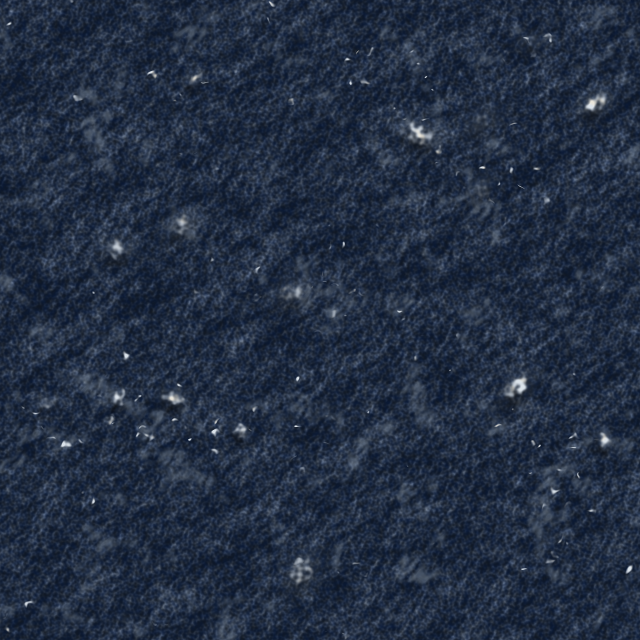
Reproduce this texture procedurally as a three.js fragment shader.

```glsl
// Dark blue open sea seen from high above, with slanting ripples and scattered whitecaps.
varying vec2 vUv;

const vec3 WATER = vec3(0.115, 0.162, 0.242);
const vec3 WATER_GAIN = vec3(0.080, 0.083, 0.086);
const vec3 HAZE = vec3(0.45, 0.50, 0.56);
const vec3 FOAM = vec3(0.86, 0.89, 0.92);
const vec3 WARM_TINT = vec3(0.06, 0.01, -0.07);
const vec3 CHROMA = vec3(0.020, -0.006, -0.060);

const float SWELL_ANGLE = 0.62;
const float RIPPLE_ANGLE = 0.85;
const float CHOP_ANGLE = 1.15;
const float GRAIN_SCALE = 210.0;
const float CAP_CELLS = 20.0;
const float CAP_CHANCE = 0.24;
const float FLECK_CELLS = 46.0;
const float FLECK_CHANCE = 0.42;
const float HAZE_STRENGTH = 0.55;
const float TROUGH_DEPTH = 0.65;
const vec2 TROUGH_OFFSET = vec2(0.004, 0.015);

float hash(vec2 p) {
  vec3 q = fract(vec3(p.xyx) * 0.1031);
  q += dot(q, q.yzx + 33.33);
  return fract((q.x + q.y) * q.z);
}

float slope(vec2 cell, vec2 offset) {
  float angle = 6.2832 * hash(cell);
  return dot(vec2(cos(angle), sin(angle)), offset);
}

// Gradient noise around zero
float noise(vec2 p) {
  p += 100.0;
  vec2 i = floor(p);
  vec2 f = p - i;
  vec2 u = f * f * f * (f * (f * 6.0 - 15.0) + 10.0);
  vec2 x = vec2(1.0, 0.0);
  float low = mix(slope(i, f), slope(i + x, f - x), u.x);
  float high = mix(slope(i + x.yx, f - x.yx), slope(i + 1.0, f - 1.0), u.x);
  return mix(low, high, u.y);
}

vec2 turn(vec2 p, float angle) {
  float c = cos(angle);
  float s = sin(angle);
  return vec2(c * p.x + s * p.y, c * p.y - s * p.x);
}

// Where foam gathers into loose groups
float gathering(vec2 p) {
  return smoothstep(0.0, 0.5, noise(p * 5.5 + 3.7) + 0.5 * noise(p * 13.0 + 8.1));
}

// Soft elongated blobs of varied size and strength
float scatter(vec2 p, float cells, float chance, float radius, float seed) {
  vec2 q = p * cells;
  vec2 home = floor(q);
  float cover = 0.0;
  for (int y = -1; y <= 1; y++) {
    for (int x = -1; x <= 1; x++) {
      vec2 cell = home + vec2(float(x), float(y));
      vec2 key = cell + seed;
      float present = step(hash(key + 11.0), chance * gathering(cell / cells));
      vec2 center = cell + vec2(hash(key + 23.0), hash(key + 37.0));
      vec2 d = turn(q - center, 2.0 * hash(key + 51.0) - 0.8);
      d *= vec2(0.7, 1.15) / (radius * mix(0.55, 1.25, hash(key + 67.0)));
      float strength = mix(0.3, 1.0, hash(key + 79.0));
      cover = max(cover, present * strength * exp(-dot(d, d)));
    }
  }
  return cover;
}

// Swell, ripples, chop and fine grain
float waterHeight(vec2 p) {
  vec2 bend = p + 0.008 * vec2(noise(p * 14.0), noise(p * 14.0 + 31.0));
  float swell = noise(turn(bend, SWELL_ANGLE) * vec2(7.0, 22.0));
  float furrow = noise(turn(bend, SWELL_ANGLE) * vec2(18.0, 48.0) + 13.0);
  float ripple = noise(turn(bend, RIPPLE_ANGLE) * vec2(42.0, 100.0));
  float chop = noise(turn(bend, CHOP_ANGLE) * vec2(75.0, 150.0) + 17.0);
  float grain = noise(turn(p, 0.4) * GRAIN_SCALE);
  return 0.9 * swell + 0.8 * furrow + 1.2 * ripple + 1.2 * chop + 1.4 * grain;
}

// Ragged grey veils of spent foam
float hazeCover(vec2 p) {
  float patches = noise(p * 10.0 + 5.0) + 0.9 * noise(p * 24.0) + 0.6 * noise(p * 50.0);
  float wisps = noise(turn(p, RIPPLE_ANGLE) * vec2(50.0, 110.0) + 9.0);
  float veil = smoothstep(0.22, 0.85, patches + 0.22 * gathering(p));
  return veil * clamp(0.6 + 1.4 * wisps, 0.0, 1.0);
}

void main() {
  vec2 p = vUv;
  vec2 ragged = p + 0.010 * vec2(noise(p * 75.0), noise(p * 75.0 + 43.0));

  float h = waterHeight(p);
  vec3 color = WATER + WATER_GAIN * max(h + 0.3 * h * h, -0.85);
  color += CHROMA * noise(p * 120.0 + 61.0);

  float caps = scatter(ragged, CAP_CELLS, CAP_CHANCE, 0.29, 0.0);
  float flecks = scatter(ragged, FLECK_CELLS, FLECK_CHANCE, 0.21, 200.0);
  float trough = scatter(ragged + TROUGH_OFFSET, CAP_CELLS, CAP_CHANCE, 0.29, 0.0);

  float breakup = 1.0 + 1.3 * noise(p * 100.0 + 7.0);
  float foam = smoothstep(0.12, 0.95, max(caps, 0.75 * flecks) * breakup);

  color = mix(color, HAZE, HAZE_STRENGTH * max(hazeCover(p), 0.7 * sqrt(caps)));
  color *= 1.0 - TROUGH_DEPTH * trough * (1.0 - foam);
  color = mix(color, FOAM, foam);
  color += WARM_TINT * foam * smoothstep(0.0, 0.4, noise(p * 60.0 + 29.0));
  gl_FragColor = vec4(color, 1.0);
}
```
